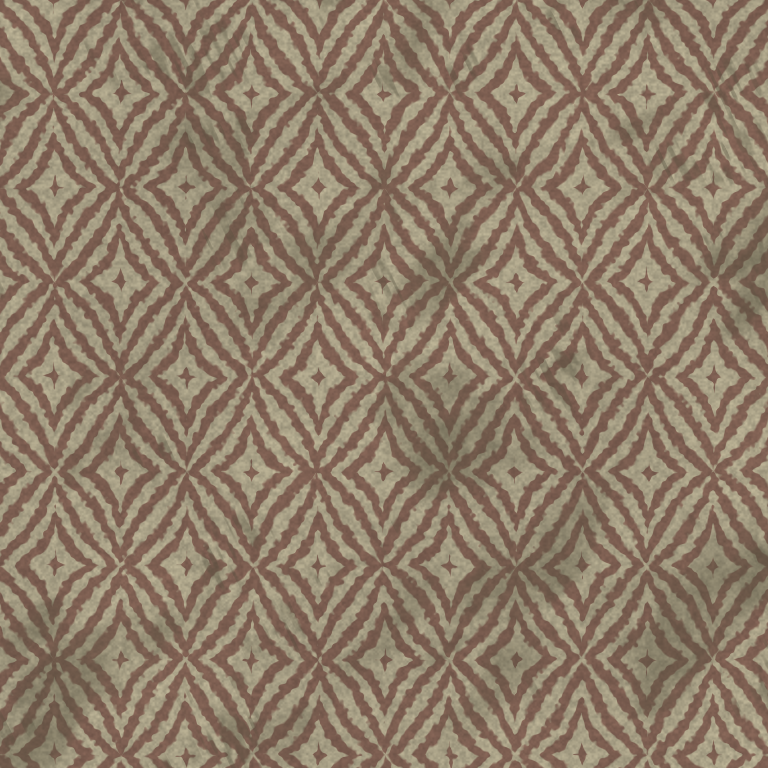
A Shadertoy shader for this pattern:

```glsl
// Worn carpet of nested concave diamonds in faded brick red and sage cream.

const vec2 HALF_CELL = vec2(0.0859, 0.1231);   // half width and height of a diamond
const vec2 NODE = vec2(0.5, 0.5095);           // a point where four diamonds meet
const float PINCH = 0.11;                      // how far the sides bend inwards
const float BAND_EDGES[5] = float[5](0.12, 0.42, 0.62, 0.80, 0.99);
const float EDGE_SOFTNESS = 0.018;
const float EDGE_FRAY = 0.10;
const float WOBBLE = 0.005;
const vec3 RED = vec3(0.485, 0.367, 0.315);
const vec3 CREAM = vec3(0.660, 0.628, 0.525);
const vec3 GRIME = vec3(0.33, 0.31, 0.24);
const float TUFT_CONTRAST = 0.27;
const float GRIME_AMOUNT = 0.42;
const float SCUFF_AMOUNT = 0.35;

float hash(vec2 p) {
    return fract(sin(dot(p, vec2(127.1, 311.7))) * 43758.5);
}

float noise(vec2 p) {
    vec2 i = floor(p), f = fract(p);
    f = f * f * (3.0 - 2.0 * f);
    return mix(mix(hash(i), hash(i + vec2(1, 0)), f.x),
               mix(hash(i + vec2(0, 1)), hash(i + vec2(1, 1)), f.x), f.y);
}

float fbm(vec2 p) {
    float sum = 0.0, gain = 0.5;
    for (int i = 0; i < 4; i++) {
        sum += gain * noise(p);
        p = mat2(1.6, 1.2, -1.2, 1.6) * p + 7.3;
        gain *= 0.5;
    }
    return sum / 0.9375;
}

// Rotates the point and scales it along the turned axes.
vec2 slanted(vec2 p, float angle, vec2 scale) {
    float c = cos(angle), s = sin(angle);
    return vec2(c * p.x + s * p.y, c * p.y - s * p.x) * scale;
}

// Radius inside the nearest diamond: 0 at its centre, 1 at its corners.
float diamondRadius(vec2 uv) {
    vec2 p = (uv - NODE) / HALF_CELL + vec2(0.0, 1.0);
    p = abs(mod(p + 1.0, 2.0) - 1.0);
    if (p.x + p.y > 1.0) p = 1.0 - p;          // staggered neighbour
    float r = p.x + p.y;
    return r + PINCH * 4.0 * p.x * p.y / (r * r + 0.01);
}

// 0 on red bands, 1 on cream bands.
float bandMask(float radius, float softness) {
    float mask = 0.0, direction = 1.0;
    for (int i = 0; i < 5; i++) {
        mask += direction * smoothstep(-softness, softness, radius - BAND_EDGES[i]);
        direction = -direction;
    }
    return mask;
}

void mainImage(out vec4 fragColor, in vec2 fragCoord) {
    vec2 uv = fragCoord / iResolution.y;

    // Bands with a slight weave wobble and frayed edges
    vec2 wobble = vec2(noise(uv * 18.0), noise(uv * 18.0 + 40.0)) - 0.5;
    float radius = diamondRadius(uv + WOBBLE * wobble);
    radius += EDGE_FRAY * (noise(uv * 170.0) - 0.5);
    float pixel = 0.5 / (0.07 * iResolution.y);
    float cream = bandMask(radius, EDGE_SOFTNESS + pixel);
    vec3 color = mix(RED, CREAM, cream);

    // Pile tufts
    float tuft = 0.6 * noise(uv * 210.0 + 11.0) + 0.4 * noise(uv * 390.0 + 5.0) - 0.5;
    color *= 1.0 + TUFT_CONTRAST * mix(0.8, 1.0, cream) * tuft;

    // Broad fading and slanted grime stains
    color *= 0.94 + 0.12 * fbm(uv * 5.0 + 3.0);
    float stain = fbm(slanted(uv, 0.75, vec2(7.0, 14.0)) + 21.0);
    float stainMask = smoothstep(0.50, 0.80, stain) * (0.6 + 0.6 * fbm(uv * 45.0));
    color = mix(color, GRIME, GRIME_AMOUNT * stainMask);

    // Small patches of brushed scuffs
    float patchMask = smoothstep(0.62, 0.76, fbm(uv * 10.0 + 63.0));
    float strokes = smoothstep(0.5, 0.8, noise(slanted(uv, 0.45, vec2(190.0, 32.0))));
    color = mix(color, GRIME, SCUFF_AMOUNT * patchMask * strokes);

    fragColor = vec4(color, 1.0);
}
```
